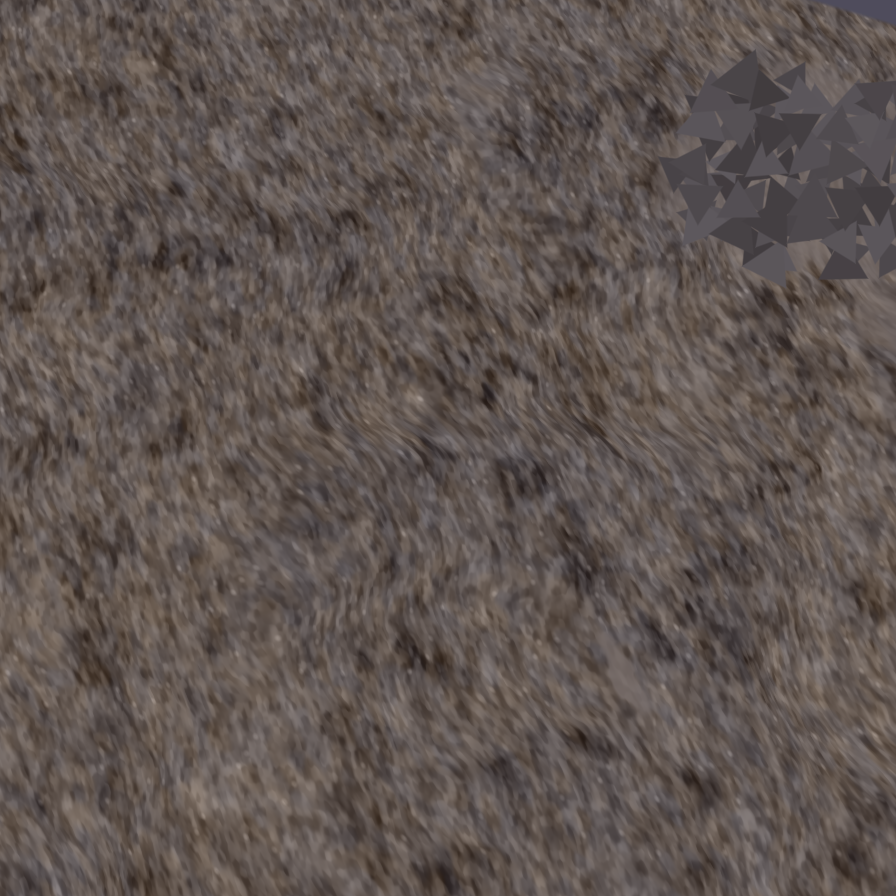
Write a WebGL 1 fragment shader that draws this texture.

```glsl
precision highp float;
// Dry brown grass on a slope, with a patch of angular grey shards near the upper right.
uniform vec2 u_resolution;

const vec3 GRASS_MEAN = vec3(0.380, 0.339, 0.321);
const vec3 STRAW_TINT = vec3(0.020, 0.004, -0.022);
const vec3 PALE_SOIL = vec3(0.47, 0.43, 0.42);
const vec3 SHARD_DARK = vec3(0.24, 0.22, 0.23);
const vec3 SHARD_LIGHT = vec3(0.37, 0.35, 0.37);
const vec3 FAR_GREY = vec3(0.31, 0.30, 0.36);

float hash(vec2 p) {
  vec3 q = fract(p.xyx * vec3(0.1031, 0.1030, 0.0973));
  q += dot(q, q.yzx + 33.33);
  return fract((q.x + q.y) * q.z);
}

vec2 hash2(vec2 p) {
  return vec2(hash(p), hash(p + 57.3));
}

vec2 rotate(vec2 p, float angle) {
  float c = cos(angle), s = sin(angle);
  return vec2(c * p.x - s * p.y, s * p.x + c * p.y);
}

// Cellular noise: soft blend of random cell values, centred on zero.
float cellNoise(vec2 p) {
  vec2 base = floor(p);
  float total = 0.0, weights = 0.0;
  for (int j = -1; j <= 1; j++) {
    for (int i = -1; i <= 1; i++) {
      vec2 cell = base + vec2(float(i), float(j));
      vec2 d = cell + 0.1 + 0.8 * hash2(cell) - p;
      float w = exp(-5.0 * dot(d, d));
      total += w * hash(cell + 19.7);
      weights += w;
    }
  }
  return total / weights - 0.5;
}

// Sparse bright tips: one small dot in a fraction of the cells.
float flecks(vec2 p, float share) {
  vec2 cell = floor(p);
  float d = length(p - cell - 0.3 - 0.4 * hash2(cell));
  return step(1.0 - share, hash(cell + 7.1)) * (1.0 - smoothstep(0.05, 0.3, d));
}

// Ellipse measure: below one inside, above one outside.
float ellipse(vec2 p, vec2 centre, vec2 radii, float angle) {
  return length(rotate(p - centre, angle) / radii);
}

float gravelShape(vec2 p) {
  float rough = 0.35 * cellNoise(p * 18.0);
  return ellipse(p, vec2(0.925, 0.805), vec2(0.175, 0.112), 0.22) + rough;
}

float triangle(vec2 p, float angle, vec2 sizes) {
  float d = -1.0;
  for (int i = 0; i < 3; i++) {
    float a = angle + 2.094 * float(i);
    d = max(d, dot(p, vec2(cos(a), sin(a))) - mix(sizes.x, sizes.y, float(i) * 0.5));
  }
  return d;
}

// Overlapping flat shards, kept only where their centres lie in the patch.
vec3 addShards(vec3 color, vec2 uv, float scale, float seed, float pixel) {
  vec2 p = uv * scale, base = floor(p);
  for (int j = -1; j <= 1; j++) {
    for (int i = -1; i <= 1; i++) {
      vec2 cell = base + vec2(float(i), float(j));
      vec2 rnd = hash2(cell + seed);
      vec2 centre = cell + 0.2 + 0.6 * rnd;
      float d = triangle(p - centre, 6.283 * hash(cell + seed + 3.0), 0.28 + 0.2 * rnd.yx);
      float inside = step(gravelShape(centre / scale), 0.95);
      float cover = inside * (1.0 - smoothstep(-pixel * scale, pixel * scale, d));
      color = mix(color, mix(SHARD_DARK, SHARD_LIGHT, hash(cell + seed + 11.0)), cover);
    }
  }
  return color;
}

vec3 grass(vec2 uv) {
  // Blades shrink with distance and lean in gently varying directions.
  vec2 p = vec2((uv.x - 0.5) * (1.0 + 0.3 * uv.y), uv.y + 0.3 * uv.y * uv.y) + 2.0;
  float clump = cellNoise(p * vec2(15.0, 18.0));
  float broad = cellNoise(p * 5.0 + 9.0);
  vec2 bent = vec2(p.x + 0.35 * p.y + 0.05 * broad + 0.008 * clump, p.y);
  float tuft = cellNoise(bent * vec2(48.0, 32.0));
  float blade = cellNoise(bent * vec2(135.0, 52.0));
  float fine = cellNoise(bent * vec2(230.0, 100.0) + 31.0);
  float light = 0.15 * blade + 0.12 * fine + 0.085 * tuft + 0.06 * clump + 0.03 * broad;
  // Shadowed hollows between tufts.
  light -= 0.05 * smoothstep(0.12, 0.4, -clump - 0.5 * tuft) * (0.7 - blade);
  float straw = cellNoise(bent * vec2(70.0, 40.0) + 13.0) + 0.5 * broad;
  vec3 color = GRASS_MEAN + light + STRAW_TINT * straw * 1.6;
  return color + 0.10 * flecks(bent * vec2(75.0, 50.0), 0.06);
}

void main() {
  vec2 uv = gl_FragCoord.xy / u_resolution;
  float pixel = 1.0 / u_resolution.y;
  vec3 color = grass(uv);

  // Bare pale streak and faint worn spots.
  float ragged = 0.5 * cellNoise(uv * 60.0);
  float streak = ellipse(uv, vec2(0.695, 0.247), vec2(0.014, 0.055), -0.5) + ragged;
  color = mix(color, PALE_SOIL, 0.75 * (1.0 - smoothstep(0.75, 1.1, streak)));
  float worn = ellipse(uv, vec2(0.54, 0.90), vec2(0.07, 0.02), 0.25) + ragged;
  color = mix(color, PALE_SOIL, 0.3 * (1.0 - smoothstep(0.4, 1.2, worn)));
  float lowerEdge = ellipse(uv, vec2(0.99, 0.64), vec2(0.045, 0.03), 0.4) + ragged;
  color = mix(color, PALE_SOIL, 0.6 * (1.0 - smoothstep(0.7, 1.1, lowerEdge)));

  // Gravel bed, then two layers of shards.
  float bed = 1.0 - smoothstep(0.95, 1.15, gravelShape(uv) + 0.4 * ragged);
  color = mix(color, PALE_SOIL, 0.65 * bed);
  color = addShards(color, uv, 30.0, 5.0, pixel);
  color = addShards(color, uv, 25.0, 41.0, pixel);

  // Distant ground beyond the crest.
  float crest = uv.y - 1.0 + 0.3 * (uv.x - 0.905);
  color = mix(color, FAR_GREY, smoothstep(-0.003, 0.003, crest));
  gl_FragColor = vec4(color, 1.0);
}
```
